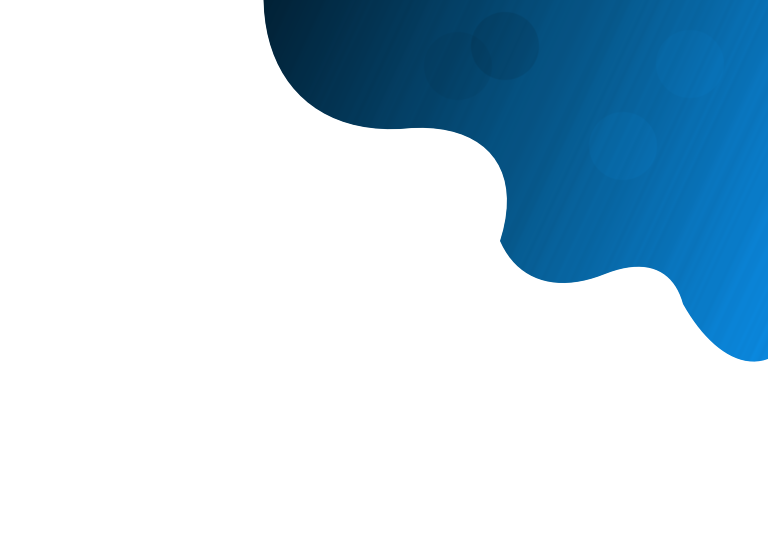
Give the GLSL for this background, as a Shadertoy shader.

```glsl
// White backdrop with a wavy blue corner shape, fine diagonal streaks and faint discs.

#define CANVAS_WIDTH 768.0
#define CURVE_COUNT 5
#define CURVE_STEPS 20
#define DISC_COUNT 4
#define DISC_RADIUS 34.0
#define STREAK_STRENGTH 0.035
#define STREAK_SCALE 0.3
#define GRADIENT_AXIS vec2(0.906, 0.423)
#define DARK_BLUE vec3(0.005, 0.130, 0.210)
#define MID_BLUE vec3(0.025, 0.360, 0.570)
#define BRIGHT_BLUE vec3(0.040, 0.520, 0.850)

// Chained cubic curves: each one starts where the previous one ends.
const vec2 edgeControls[16] = vec2[16](
    vec2(263.5, 0.0), vec2(265.0, 80.0), vec2(315.0, 133.0),
    vec2(400.0, 129.0), vec2(480.0, 120.0), vec2(525.0, 163.0),
    vec2(500.0, 241.0), vec2(518.0, 282.0), vec2(558.0, 293.0),
    vec2(605.0, 274.0), vec2(648.0, 257.0), vec2(674.0, 271.0),
    vec2(683.0, 304.0), vec2(706.0, 345.0), vec2(738.0, 370.0),
    vec2(768.0, 359.0));

// Disc centre in xy, brightness change in z.
const vec3 discs[DISC_COUNT] = vec3[DISC_COUNT](
    vec3(458.0, 66.0, -0.045), vec3(505.0, 46.0, -0.085),
    vec3(690.0, 64.0, 0.030), vec3(623.0, 146.0, 0.040));

float hash(float n) {
    return fract(sin(n * 12.9898) * 43758.5);
}

float noise(float x) {
    float cell = floor(x);
    float f = fract(x);
    return mix(hash(cell), hash(cell + 1.0), f * f * (3.0 - 2.0 * f));
}

vec2 cubic(vec2 a, vec2 b, vec2 c, vec2 d, float t) {
    float s = 1.0 - t;
    return s * s * s * a + 3.0 * s * s * t * b + 3.0 * s * t * t * c + t * t * t * d;
}

float segmentDistance(vec2 p, vec2 a, vec2 b) {
    vec2 ab = b - a;
    float t = clamp(dot(p - a, ab) / dot(ab, ab), 0.0, 1.0);
    return length(p - a - t * ab);
}

// Signed distance to the wavy edge, negative inside (odd crossings to the left).
float waveDistance(vec2 p) {
    float nearest = 1e5;
    float side = 1.0;
    vec2 a = edgeControls[0];
    for (int i = 0; i < CURVE_COUNT; i++) {
        int k = 3 * i;
        for (int j = 1; j <= CURVE_STEPS; j++) {
            vec2 b = cubic(edgeControls[k], edgeControls[k + 1], edgeControls[k + 2],
                           edgeControls[k + 3], float(j) / float(CURVE_STEPS));
            nearest = min(nearest, segmentDistance(p, a, b));
            if ((a.y > p.y) != (b.y > p.y)) {
                float crossing = mix(a.x, b.x, (p.y - a.y) / (b.y - a.y));
                if (crossing < p.x) side = -side;
            }
            a = b;
        }
    }
    return side * nearest;
}

vec3 waveColor(vec2 p, float pixel) {
    // Diagonal gradient
    float along = dot(p, GRADIENT_AXIS);
    vec3 color = mix(DARK_BLUE, MID_BLUE, clamp((along - 240.0) / 340.0, 0.0, 1.0));
    color = mix(color, BRIGHT_BLUE, clamp((along - 580.0) / 240.0, 0.0, 1.0));

    // Fine streaks across the gradient axis
    float streak = noise(along * STREAK_SCALE) + 0.5 * noise(along * STREAK_SCALE * 0.3) - 0.75;
    color *= 1.0 + STREAK_STRENGTH * streak;

    // Faint discs
    for (int i = 0; i < DISC_COUNT; i++) {
        float d = length(p - discs[i].xy) - DISC_RADIUS;
        color *= 1.0 + discs[i].z * (1.0 - smoothstep(-pixel, pixel, d));
    }
    return color;
}

void mainImage(out vec4 fragColor, in vec2 fragCoord) {
    // Canvas units, measured downward from the top left corner
    float pixel = CANVAS_WIDTH / iResolution.x;
    vec2 p = vec2(fragCoord.x, iResolution.y - fragCoord.y) * pixel;

    float coverage = 1.0 - smoothstep(-0.6 * pixel, 0.6 * pixel, waveDistance(p));
    fragColor = vec4(mix(vec3(1.0), waveColor(p, pixel), coverage), 1.0);
}
```
